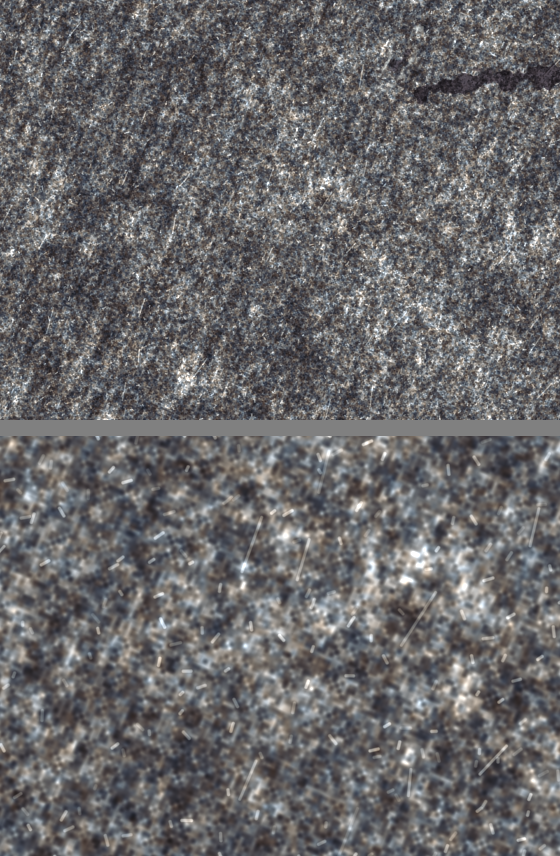
Top: the whole. Bottom: its middle third, enlarged.
A Shadertoy shader for this texture:

```glsl
const float BASE_TONE = 0.365;
const float GRAIN_ANGLE = 1.16;
const float FINE_FREQ = 290.0;
const float GRAIN_FREQ = 150.0;
const float CLUMP_FREQ = 58.0;
const float CLOUD_FREQ = 7.0;
const vec2 STREAK_FREQ = vec2(11.0, 46.0);
const vec2 BRUSH_FREQ = vec2(38.0, 130.0);
const float CHROMA = 0.15;
const vec3 SHADOW_TINT = vec3(1.0, 0.95, 1.05);
const vec3 LIGHT_TINT = vec3(1.0, 1.0, 0.995);
const vec3 CRACK_COLOR = vec3(0.17, 0.15, 0.175);
const vec3 RIM_COLOR = vec3(0.78, 0.80, 0.79);
const vec2 CRACK_START = vec2(1.0, 0.785);
const vec2 CRACK_END = vec2(1.36, 0.835);
const vec2 RING_CENTER = vec2(0.955, 0.86);
const vec2 RING_RADII = vec2(0.072, 0.025);
const float RING_ANGLE = 1.0;

float hash(vec2 p) {
    vec3 q = fract(p.xyx * 0.1031);
    q += dot(q, q.yzx + 33.33);
    return fract((q.x + q.y) * q.z);
}

// Value noise centred on zero
float noise(vec2 p) {
    vec2 i = floor(p), f = fract(p);
    f = f * f * (3.0 - 2.0 * f);
    float low = mix(hash(i), hash(i + vec2(1, 0)), f.x);
    float high = mix(hash(i + vec2(0, 1)), hash(i + vec2(1, 1)), f.x);
    return mix(low, high, f.y) - 0.5;
}

// Expresses a vector in axes turned by the angle
mat2 turn(float angle) {
    float c = cos(angle), s = sin(angle);
    return mat2(c, -s, s, c);
}

// Scattered bright dashes, one at most per cell
float flecks(vec2 p, float cell, float reach, float width, float share, float spread) {
    float edge = 0.7 / iResolution.y;
    float light = 0.0;
    vec2 home = floor(p / cell);
    for (int j = -1; j <= 1; j++)
    for (int i = -1; i <= 1; i++) {
        vec2 id = home + vec2(i, j);
        float pick = hash(id + 7.0);
        if (pick > share) continue;
        vec2 center = (id + vec2(hash(id + 17.0), hash(id + 43.0))) * cell;
        float angle = GRAIN_ANGLE + spread * (hash(id + 71.0) - 0.5);
        float extent = reach * mix(0.3, 1.0, hash(id + 97.0));
        vec2 q = turn(angle) * (p - center);
        q.x -= clamp(q.x, -extent, extent);
        float mask = 1.0 - smoothstep(width * 0.3, width + edge, length(q));
        light = max(light, mask * mix(1.0, 0.3, pick / share));
    }
    return light;
}

// Ragged dark fissure, thickest in its middle
float crackMask(vec2 p) {
    vec2 axis = CRACK_END - CRACK_START;
    float t = clamp(dot(p - CRACK_START, axis) / dot(axis, axis), 0.0, 1.0);
    float d = length(p - CRACK_START - axis * t);
    float thickness = mix(0.007, 0.02, smoothstep(0.1, 0.5, t));
    d += 0.045 * noise(p * vec2(24.0, 34.0)) + 0.02 * noise(p * 85.0);
    return 1.0 - smoothstep(-0.004, 0.005, d - thickness);
}

// Signed distance to the slanted oval
float ringDistance(vec2 p) {
    vec2 q = turn(RING_ANGLE) * (p - RING_CENTER);
    float d = (length(q / RING_RADII) - 1.0) * RING_RADII.y;
    return d + 0.010 * noise(p * 65.0) + 0.006 * noise(p * 140.0);
}

void mainImage(out vec4 fragColor, in vec2 fragCoord) {
    vec2 p = fragCoord / iResolution.y;
    vec2 grain = turn(GRAIN_ANGLE) * p;
    float leftness = 1.0 - smoothstep(0.1, 1.0, p.x);

    // Mottling summed as exposure, so highlights are rarer than shadows
    float exposure = 0.78 * noise(grain * FINE_FREQ)
        + 0.80 * noise(grain * GRAIN_FREQ + 31.0)
        + 0.48 * noise(p * CLUMP_FREQ + 57.0)
        + 0.38 * noise(p * CLOUD_FREQ + 83.0)
        + mix(0.22, 0.62, leftness) * noise(grain * STREAK_FREQ + 11.0)
        + 0.45 * noise(grain * BRUSH_FREQ + 5.0);
    exposure += mix(0.06, -0.09, leftness);
    exposure += 0.25 * smoothstep(0.2, 0.42, noise(p * 23.0 + 19.0));
    float tone = BASE_TONE * exp(exposure);

    // Glints and long scratches
    tone += 0.36 * flecks(p, 0.018, 0.004, 0.0015, 0.32, 2.4);
    tone += 0.30 * flecks(p + 3.0, 0.085, 0.032, 0.0013, 0.28, 0.7);

    // Cool shadows with warm and blue speckle
    vec3 color = tone * mix(SHADOW_TINT, LIGHT_TINT, smoothstep(0.18, 0.46, tone));
    float warmth = noise(p * 180.0 + 131.0) + 0.5 * noise(p * 70.0 + 151.0);
    color += CHROMA * sqrt(tone) * warmth * vec3(0.75, 0.0, -0.75);

    // Fissure and oval pit
    float texture01 = clamp(tone / BASE_TONE, 0.5, 1.6);
    color = mix(color, CRACK_COLOR * texture01, 0.88 * crackMask(p));
    float ring = ringDistance(p);
    float pit = 1.0 - smoothstep(-0.014, -0.007, ring);
    pit *= smoothstep(-0.12, 0.12, noise(p * 38.0 + 9.0));
    color = mix(color, CRACK_COLOR * texture01, 0.8 * pit);
    float rim = 1.0 - smoothstep(0.001, 0.007, abs(ring));
    rim *= smoothstep(-0.35, 0.25, noise(p * 48.0 + 61.0));
    color = mix(color, RIM_COLOR * mix(1.0, texture01, 0.4), 0.75 * rim);

    fragColor = vec4(clamp(color, 0.0, 1.0), 1.0);
}
```
